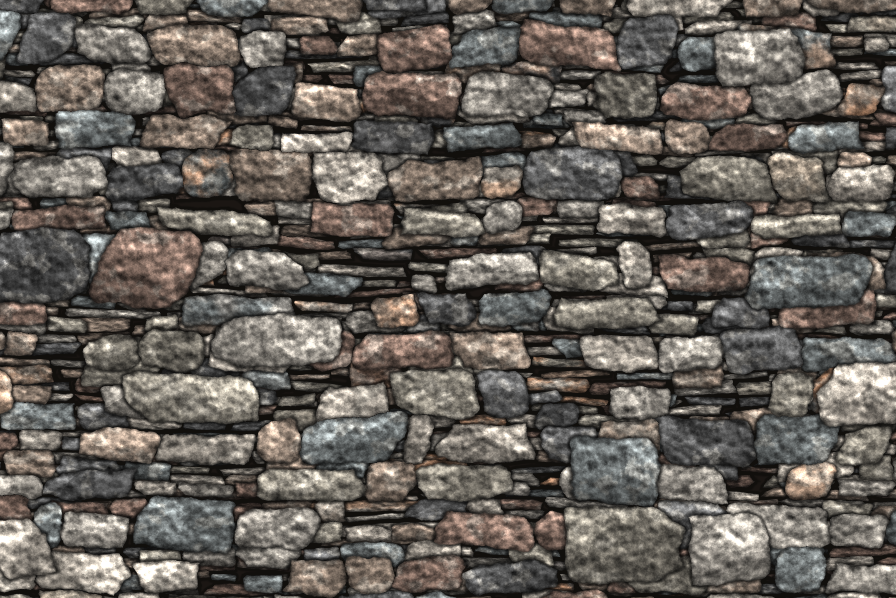
Give the GLSL for this texture, as a Shadertoy shader.

```glsl
// Dry stone wall: rough field stones in uneven courses, packed with thin dark slates.

// Stone layers from back to front: cell size in canvas heights
const vec2 SLATE_CELL = vec2(0.120, 0.020);
const vec2 SMALL_CELL = vec2(0.086, 0.039);
const vec2 COURSE_CELL = vec2(0.122, 0.073);
const vec2 LARGE_CELL = vec2(0.165, 0.122);

const float COURSE_WAVE = 0.014;   // sag of the courses
const float OUTLINE_WARP = 0.017;  // roughness of stone outlines
const float EDGE_ROUND = 0.0085;   // width of the shaded rim
const float SHADOW_REACH = 0.008;  // contact shadow around stones
const float EXPOSURE = 1.1;
const vec3 GAP = vec3(0.105, 0.088, 0.075);
const vec3 OCHRE = vec3(0.66, 0.50, 0.39);
const vec3 LICHEN = vec3(0.68, 0.66, 0.62);

const vec3 ROCKS[7] = vec3[7](
    vec3(0.62, 0.59, 0.55),   // pale granite
    vec3(0.55, 0.53, 0.50),   // warm grey
    vec3(0.53, 0.47, 0.42),   // tan
    vec3(0.43, 0.45, 0.45),   // blue slate
    vec3(0.47, 0.39, 0.35),   // red brown
    vec3(0.33, 0.33, 0.33),   // dark slate
    vec3(0.50, 0.48, 0.44));  // grey green

struct Stone { float edge; vec2 local; vec2 id; };

float hash(vec2 p) {
    return fract(sin(dot(p, vec2(127.1, 311.7))) * 43758.5453);
}

float noise(vec2 p) {
    vec2 i = floor(p), f = fract(p);
    f = f * f * (3.0 - 2.0 * f);
    return mix(mix(hash(i), hash(i + vec2(1, 0)), f.x),
               mix(hash(i + vec2(0, 1)), hash(i + vec2(1, 1)), f.x), f.y);
}

float fbm(vec2 p) {
    float sum = 0.0, amp = 0.5;
    for (int i = 0; i < 5; i++) {
        sum += amp * noise(p);
        p = mat2(0.8, 0.6, -0.6, 0.8) * p * 2.07 + 3.7;
        amp *= 0.52;
    }
    return sum;
}

// Rounded box with randomly chipped corners
float stoneShape(vec2 p, vec2 halfSize, vec2 id) {
    float radius = min(halfSize.x, halfSize.y) * mix(0.25, 0.85, hash(id + 6.2));
    vec2 q = abs(p) - halfSize + radius;
    float d = length(max(q, 0.0)) + min(max(q.x, q.y), 0.0) - radius;
    for (float k = 0.0; k < 3.0; k++) {
        float angle = 2.1 * k + 2.1 * hash(id + 20.3 + k);
        vec2 dir = vec2(cos(angle), sin(angle));
        float reach = dot(abs(dir), halfSize) * mix(0.72, 1.0, hash(id + 30.7 + k));
        d = max(d, dot(p, dir) - reach);
    }
    return d;
}

// Nearest stone of one layer; edge is positive inside it
Stone findStone(vec2 p, vec2 cell, float density, float seed) {
    Stone s = Stone(-1.0, vec2(0), vec2(0));
    float first = 1.0, second = 1.0;
    float row0 = floor(p.y / cell.y);
    for (int j = -1; j <= 1; j++) {
        float row = row0 + float(j);
        float shift = 9.0 * hash(vec2(row, seed));
        float column = floor(p.x / cell.x + shift);
        float bottom = row + 0.4 * hash(vec2(seed, row));
        float top = row + 1.0 + 0.4 * hash(vec2(seed, row + 1.0));
        for (int i = -1; i <= 1; i++) {
            vec2 id = vec2(column + float(i), row + seed * 37.0);
            if (hash(id + 5.3) > density) continue;
            // Side joints are shared, heights vary above a common bed
            float left = id.x + 0.62 * (hash(id) - 0.5);
            float right = id.x + 1.0 + 0.62 * (hash(id + vec2(1, 0)) - 0.5);
            float height = (top - bottom) * mix(0.62, 1.1, hash(id + 1.7));
            vec2 halfSize = 0.5 * cell * vec2(right - left, height);
            vec2 centre = cell * vec2(0.5 * (left + right) - shift, bottom + 0.5 * height);
            vec2 q = p - centre;
            q.x += q.y * 0.6 * (hash(id + 2.9) - 0.5);
            q.y += q.x * 0.2 * (hash(id + 4.1) - 0.5);
            float d = stoneShape(q, halfSize - 0.0006, id);
            if (d < first) {
                second = first;
                first = d;
                s.local = q / halfSize;
                s.id = id;
            } else second = min(second, d);
        }
    }
    s.edge = min(-first, 0.5 * (second - first));
    return s;
}

// Rock colour with blotches, grain, broken facets and light from above
vec3 shadeStone(Stone s, vec2 p, float bedding) {
    vec2 q = p * vec2(1.0, bedding) + 11.0 * hash(s.id + 8.8);
    float kind = hash(s.id + 3.3);
    vec3 rock = ROCKS[int(7.0 * kind)] * mix(0.86, 1.14, hash(s.id + 7.1));
    float blotch = fbm(q * 21.0);
    float grain = fbm(q * 105.0);
    float rust = smoothstep(0.88, 1.0, hash(s.id + 9.4));
    rock = mix(rock, OCHRE, rust * smoothstep(0.3, 0.6, blotch));
    rock = mix(rock, LICHEN, 0.4 * smoothstep(0.55, 0.68, fbm(q * 34.0 + 40.0)));
    rock *= 0.3 + 0.45 * blotch + 0.95 * grain;

    float angle = 6.2832 * hash(s.id + 12.6);
    float crease = dot(s.local, vec2(cos(angle), sin(angle))) + 1.8 * (blotch - 0.5);
    float facet = mix(0.86, 1.08, smoothstep(-0.05, 0.05, crease - 0.2));
    float relief = 1.0 + 1.4 * (fbm(q * 55.0) - fbm(q * 55.0 + vec2(0.2, 0.5)));
    float fromAbove = mix(0.82, 1.12, smoothstep(-1.0, 0.6, s.local.y));
    float rim = mix(0.45, 1.0, smoothstep(0.0, EDGE_ROUND, s.edge + 0.003 * grain));
    return rock * facet * relief * fromAbove * rim * EXPOSURE;
}

void addLayer(inout vec3 col, vec2 p, vec2 cell, float density, float tone, float bedding, float seed) {
    vec2 rough = vec2(fbm(p * 26.0 + seed), fbm(p * 26.0 + seed + 50.0)) - 0.5;
    Stone s = findStone(p + rough * OUTLINE_WARP * vec2(1.3, min(1.0, cell.y * 16.0)), cell, density, seed);
    float soft = 0.8 / iResolution.y;
    col *= mix(0.35, 1.0, smoothstep(0.0, SHADOW_REACH, -s.edge));
    if (s.edge > -soft)
        col = mix(col, shadeStone(s, p, bedding) * tone, smoothstep(-soft, soft, s.edge));
}

void mainImage(out vec4 fragColor, in vec2 fragCoord) {
    vec2 p = fragCoord / iResolution.y;
    p.y += COURSE_WAVE * (noise(p * vec2(3.5, 2.5)) - 0.5);
    vec3 col = GAP;
    addLayer(col, p, SLATE_CELL, 0.96, 0.84, 2.2, 1.0);
    addLayer(col, p, SMALL_CELL, 0.6, 0.95, 1.4, 2.0);
    addLayer(col, p, COURSE_CELL, 0.82, 1.0, 1.2, 3.0);
    addLayer(col, p, LARGE_CELL, 0.16, 1.0, 1.1, 4.0);
    fragColor = vec4(clamp(max(col, GAP * 0.65), 0.0, 1.0), 1.0);
}
```
